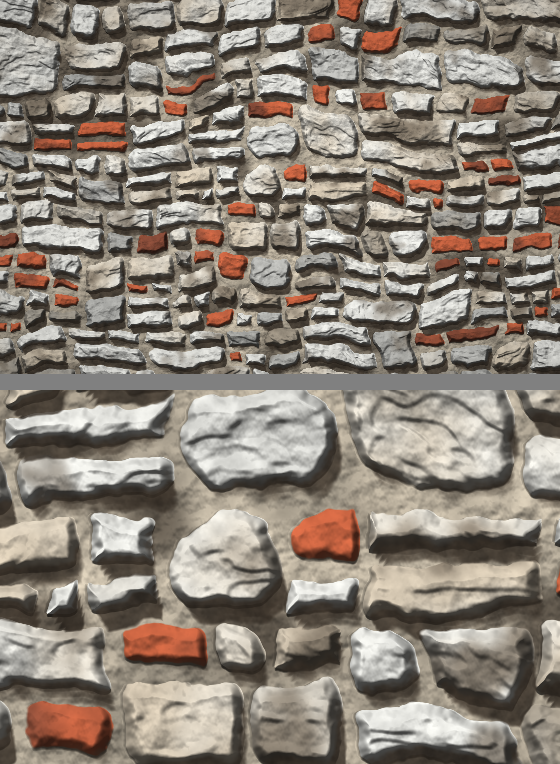
Top: the whole. Bottom: its middle third, enlarged.
This texture is drawn by a Shadertoy shader. Its source:

```glsl
// Old rubble wall: rough pale stones and a few red bricks set in sandy mortar.
#define ROWS 8.8
#define STONE_WIDTH 0.36
#define COURSE_WANDER 0.06
#define EDGE_CHIPS 0.024
#define JOINT 0.001
#define BRICK_CHANCE 0.27
#define LIGHT_DIR normalize(vec3(-0.26, 0.62, 0.76))
#define PALE vec3(0.86, 0.86, 0.84)
#define WARM vec3(0.79, 0.74, 0.66)
#define MORTAR vec3(0.70, 0.66, 0.59)
#define BRICK vec3(0.76, 0.38, 0.25)
#define DEEP vec3(0.19, 0.16, 0.13)

struct Wall { float height; float stone; float id; float brick; };

float hash(vec2 p) {
    vec3 q = fract(p.xyx * vec3(0.1031, 0.1030, 0.0973));
    q += dot(q, q.yzx + 33.33);
    return fract((q.x + q.y) * q.z);
}

float noise(vec2 p) {
    vec2 i = floor(p), f = fract(p);
    f = f * f * (3.0 - 2.0 * f);
    return mix(mix(hash(i), hash(i + vec2(1, 0)), f.x),
               mix(hash(i + vec2(0, 1)), hash(i + vec2(1, 1)), f.x), f.y);
}

float fbm(vec2 p) {
    float sum = 0.0, amp = 0.53;
    for (int i = 0; i < 4; i++) {
        sum += amp * noise(p);
        p = mat2(1.6, 1.2, -1.2, 1.6) * p + 17.3;
        amp *= 0.5;
    }
    return sum;
}

float border(float k, float seed) { return k + 0.55 * (hash(vec2(k, seed)) - 0.5); }

// Jittered interval around x: lower end, upper end, index
vec3 span(float x, float seed) {
    float i = floor(x);
    i += step(border(i + 1.0, seed), x) - (x < border(i, seed) ? 1.0 : 0.0);
    return vec3(border(i, seed), border(i + 1.0, seed), i);
}

Wall wallAt(vec2 p) {
    // Wandering courses and chipped outlines
    vec2 w = p;
    w.y += COURSE_WANDER * (noise(p * 2.7 + 5.0) - 0.5);
    w += 0.04 * (vec2(noise(p * 8.0), noise(p * 8.0 + 40.0)) - 0.5);
    w += EDGE_CHIPS * (vec2(fbm(p * 24.0 + 9.0), fbm(p * 24.0 + 70.0)) - 0.5);

    // Course, then cell, then random splits
    vec3 row = span(w.y * ROWS + 20.0, 3.0);
    w.x += STONE_WIDTH * (10.0 + hash(vec2(row.z, 8.0)));
    w.y += 20.0 / ROWS;
    vec3 col = span(w.x / STONE_WIDTH, row.z + 17.0);
    vec2 lo = vec2(col.x * STONE_WIDTH, row.x / ROWS);
    vec2 hi = vec2(col.y * STONE_WIDTH, row.y / ROWS);
    float id = hash(vec2(col.z, row.z + 50.0));
    for (int i = 0; i < 4; i++) {
        vec2 size = hi - lo;
        float r = hash(vec2(id * 917.0, 4.0));
        vec2 cut = mix(lo, hi, mix(0.36, 0.64, hash(vec2(id * 531.0, 9.0))));
        float side = 0.0;
        if (size.x > size.y * (1.7 + 2.0 * r)) {
            side = step(cut.x, w.x) + 1.0;
            if (side > 1.5) lo.x = cut.x; else hi.x = cut.x;
        } else if (size.y > 0.092 && r < 0.6) {
            side = step(cut.y, w.y) + 3.0;
            if (side > 3.5) lo.y = cut.y; else hi.y = cut.y;
        }
        id = hash(vec2(id * 733.0, side + 11.0));
    }

    // Tilted, tapered round box
    vec2 size = hi - lo, q = w - 0.5 * (lo + hi), h = 0.5 * size - JOINT;
    float r1 = hash(vec2(id * 311.0, 1.0)), r2 = hash(vec2(id * 419.0, 2.0));
    float lean = 0.4 * (r1 - 0.5) * h.y / h.x;
    vec2 b = vec2(q.x, q.y + lean * q.x);
    h.y -= 0.5 * abs(lean) * h.x;
    h.y *= 1.0 - 0.14 * r2 * (0.5 + 0.5 * sign(r1 - 0.5) * q.x / h.x);
    float radius = min(h.x, h.y) * mix(0.2, 0.8, r2);
    vec2 e = abs(b) - h + radius;
    float d = length(max(e, 0.0)) + min(max(e.x, e.y), 0.0) - radius;
    float brick = step(size.x * size.y, 0.0085) * step(size.x, 0.16)
                * step(hash(vec2(id * 613.0, 6.0)), BRICK_CHANCE);

    // Layered, broken and slanting stone face against uneven mortar
    float a = 1.2 * (r1 - 0.5);
    vec2 g = mat2(cos(a), sin(a), -sin(a), cos(a)) * p * vec2(9.0, 19.0) + id * 90.0;
    float f = fbm(g), t = f * 7.0;
    float ledge = (floor(t) + smoothstep(0.0, 0.35, fract(t))) / 7.0;
    float crease = abs(noise(p * 15.0 + id * 70.0) - 0.5);
    float grain = fbm(p * 62.0);
    float face = mix(0.022 * ledge + 0.012 * f + 0.016 * crease, 0.010 * f, brick);
    face += dot(q, vec2(r2 - 0.5, 0.8 * (r1 - 0.45))) * 0.26;
    float stone = (1.0 - smoothstep(-0.016, 0.001, d)) * (0.017 + face) + 0.006 * grain;
    float mortar = 0.002 + 0.011 * noise(p * 9.0 + 31.0) + 0.008 * grain;
    return Wall(max(stone, mortar), smoothstep(-0.001, 0.002, stone - mortar), id, brick);
}

void mainImage(out vec4 fragColor, in vec2 fragCoord) {
    vec2 p = fragCoord / iResolution.y, uv = fragCoord / iResolution.xy - 0.5;
    Wall here = wallAt(p);

    // Relief light from above left
    float eps = 0.003;
    vec2 slope = vec2(wallAt(p + vec2(eps, 0)).height, wallAt(p + vec2(0, eps)).height);
    slope = (slope - here.height) / eps;
    float diffuse = max(dot(normalize(vec3(-slope, 1.0)), LIGHT_DIR), 0.0);

    // Shadows cast by the stones above
    float blocked = 0.0;
    for (int i = 1; i <= 4; i++) {
        float reach = 0.006 * float(i);
        float rise = wallAt(p + reach * normalize(LIGHT_DIR.xy)).height - here.height;
        blocked = max(blocked, rise - 0.65 * reach);
    }
    float shadow = smoothstep(0.0, 0.014, blocked);

    // Stone tints, weather stains, mortar and brick
    float tint = hash(vec2(here.id * 277.0, 3.0)), blotch = fbm(p * 10.0 + here.id * 60.0);
    float speck = fbm(p * 85.0 + 12.0);
    vec3 color = mix(PALE, WARM, smoothstep(0.5, 0.95, 0.6 * tint + 0.6 * blotch));
    color *= mix(1.0, 0.74, smoothstep(0.75, 1.0, hash(vec2(here.id * 157.0, 5.0))));
    color = mix(color, vec3(0.40, 0.36, 0.31), 0.7 * smoothstep(0.57, 0.76, blotch));
    vec3 red = mix(BRICK, vec3(0.50, 0.28, 0.21), smoothstep(0.45, 0.75, blotch + 0.3 * (tint - 0.5)));
    color = mix(color, red, here.brick);
    vec3 joint = MORTAR * (0.72 + 0.5 * fbm(p * 14.0 + 3.0));
    joint = mix(joint, DEEP, 0.6 * smoothstep(0.5, 0.85, noise(p * 11.0 + 80.0)));
    color = mix(joint, color, here.stone) * (0.88 + 0.24 * speck);

    // Soft highlights, deep gaps and darker corners
    color *= 0.30 + 0.90 * min(diffuse, 0.84);
    color = mix(color, DEEP * (0.6 + 0.8 * speck), 0.8 * shadow);
    color *= 1.04 - 0.4 * dot(uv, uv);
    fragColor = vec4(clamp(color, 0.0, 1.0), 1.0);
}
```
